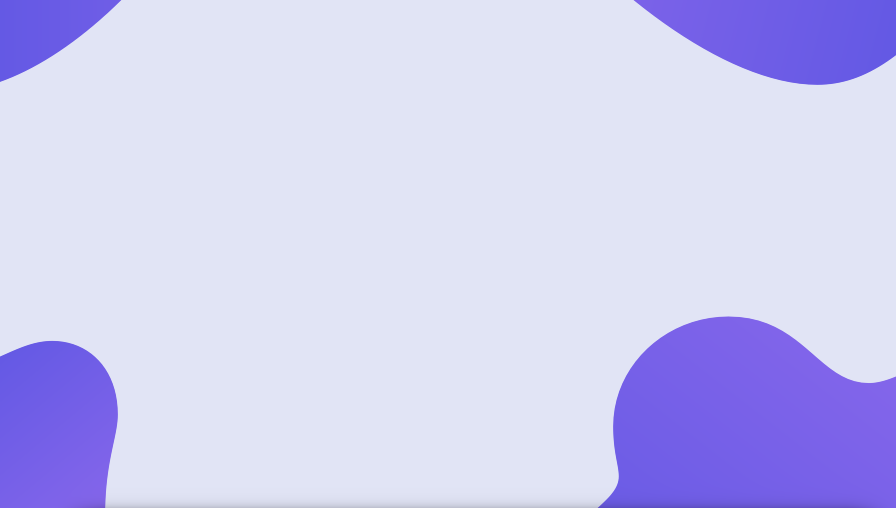
Reproduce this background procedurally as a WebGL 2 fragment shader.

```glsl
#version 300 es
precision highp float;

uniform vec2 u_resolution;
out vec4 fragColor;

const vec2 FRESH = vec2(1e3, 1.0);

// Adds a cubic Bezier to an outline: edge.x is distance, edge.y flips per crossing above p
void curve(vec2 p, vec2 a, vec2 b, vec2 c, vec2 d, inout vec2 edge) {
    const int STEPS = 20;
    vec2 from = a;
    for (int i = 1; i <= STEPS; i++) {
        float t = float(i) / float(STEPS);
        float s = 1.0 - t;
        vec2 to = s * s * s * a + 3.0 * s * t * (s * b + t * c) + t * t * t * d;
        vec2 along = to - from;
        vec2 rel = p - from;
        float h = clamp(dot(rel, along) / dot(along, along), 0.0, 1.0);
        edge.x = min(edge.x, length(rel - along * h));
        if ((from.x > p.x) != (to.x > p.x) && rel.y < along.y * rel.x / along.x)
            edge.y = -edge.y;
        from = to;
    }
}

vec3 paint(vec3 base, vec2 edge, float blend, float pixel) {
    vec3 blue = vec3(0.37, 0.34, 0.89);
    vec3 purple = vec3(0.52, 0.40, 0.92);
    float cover = smoothstep(-0.6, 0.6, -edge.x * edge.y / pixel);
    return mix(base, mix(blue, purple, clamp(blend, 0.0, 1.0)), cover);
}

void main() {
    // Units are hundredths of the canvas height
    float pixel = 100.0 / u_resolution.y;
    vec2 p = gl_FragCoord.xy * pixel;
    vec2 q = vec2(p.x, 100.0 - p.y);
    vec3 color = vec3(0.882, 0.894, 0.961);

    // Top left corner, measured down from the top
    vec2 edge = FRESH;
    curve(q, vec2(-1.4, 16.6), vec2(6.9, 14.0), vec2(16.1, 8.0), vec2(25.3, -1.4), edge);
    color = paint(color, edge, 0.15 + 0.012 * q.x, pixel);

    // Top right wave
    edge = FRESH;
    curve(q, vec2(123.0, -1.4), vec2(135.6, 9.2), vec2(149.4, 16.7), vec2(160.9, 16.7), edge);
    curve(q, vec2(160.9, 16.7), vec2(166.9, 16.7), vec2(172.4, 14.3), vec2(178.2, 9.4), edge);
    color = paint(color, edge, 0.75 - dot(q - vec2(125.0, 0.0), vec2(0.0115, 0.003)), pixel);

    // Bottom left blob
    edge = FRESH;
    curve(p, vec2(-1.4, 29.2), vec2(2.8, 31.0), vec2(6.2, 32.9), vec2(10.3, 32.9), edge);
    curve(p, vec2(10.3, 32.9), vec2(17.5, 32.9), vec2(23.2, 27.4), vec2(23.2, 18.4), edge);
    curve(p, vec2(23.2, 18.4), vec2(23.2, 14.0), vec2(20.7, 9.2), vec2(20.7, -1.4), edge);
    color = paint(color, edge, 0.69 + dot(p, vec2(0.015, -0.018)), pixel);

    // Bottom right blob
    edge = FRESH;
    curve(p, vec2(116.1, -1.4), vec2(119.1, 1.4), vec2(121.8, 3.4), vec2(121.8, 6.2), edge);
    curve(p, vec2(121.8, 6.2), vec2(121.8, 8.5), vec2(120.7, 10.8), vec2(120.7, 16.1), edge);
    curve(p, vec2(120.7, 16.1), vec2(120.7, 28.0), vec2(131.0, 37.7), vec2(143.4, 37.7), edge);
    curve(p, vec2(143.4, 37.7), vec2(158.2, 37.7), vec2(161.1, 24.6), vec2(171.0, 24.6), edge);
    curve(p, vec2(171.0, 24.6), vec2(173.3, 24.6), vec2(175.6, 25.5), vec2(178.2, 26.7), edge);
    color = paint(color, edge, 0.42 + dot(p - vec2(122.0, 8.0), vec2(0.007, 0.009)), pixel);

    // Soft shadow along the bottom
    float span = smoothstep(10.0, 22.0, p.x) * (1.0 - smoothstep(166.0, 177.0, p.x));
    color *= 1.0 - 0.17 * span * exp(-p.y / 0.9);

    fragColor = vec4(color, 1.0);
}
```
